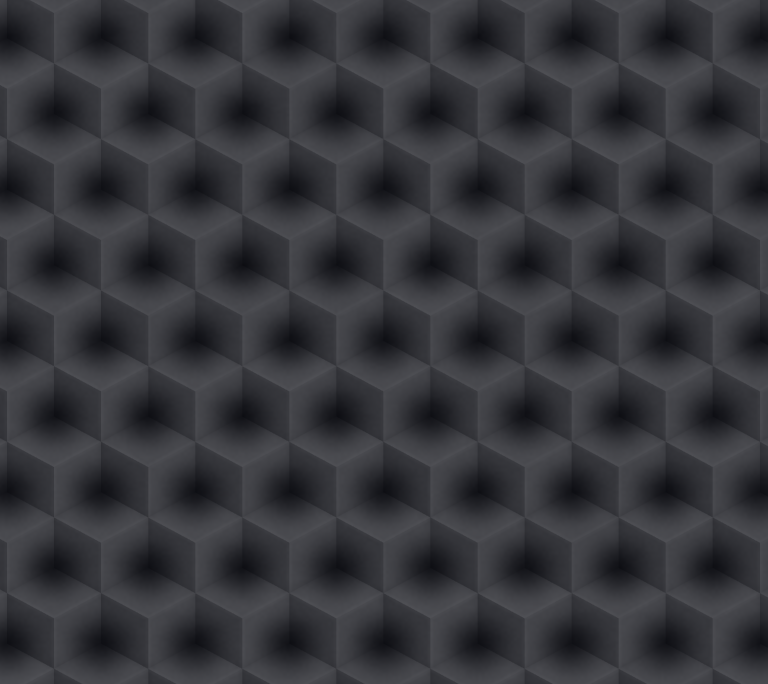
A WebGL 1 fragment shader for this pattern:

```glsl
precision highp float;
// Charcoal wall of stacked cubes seen in isometric view. A hexagonal lattice is
// centred on the inner corners; each hexagon splits into three faces that darken
// towards that corner, with soft rims and a faint grain.

uniform vec2 u_resolution;

#define REPEATS vec2(8.16, 9.04)    // cubes across, rows down
#define PHASE vec2(0.574, -3.506)   // one inner corner, in cubes and rows from the top left
#define TOP_TONE 0.285
#define RIGHT_TONE 0.270
#define LEFT_TONE 0.212
#define CORNER_SHADE 0.25           // brightness left in the inner corner
#define SHADOW_REACH 0.86           // shadow radius relative to a cube edge
#define CREASE 0.10                 // darkening along the inner edges
#define RIM 0.014                   // highlight along the outer edges
#define GRAIN 0.014

const float ROW = 0.8660254;        // row spacing of a regular hexagon lattice
const float EDGE = 0.5773503;       // cube edge for unit lattice spacing

float hash(vec2 p) {
  vec3 h = fract(vec3(p.xyx) * 0.1031);
  h += dot(h, h.yzx + 33.33);
  return fract((h.x + h.y) * h.z);
}

float valueNoise(vec2 p) {
  vec2 i = floor(p);
  vec2 f = fract(p);
  f = f * f * (3.0 - 2.0 * f);
  return mix(mix(hash(i), hash(i + vec2(1.0, 0.0)), f.x),
             mix(hash(i + vec2(0.0, 1.0)), hash(i + 1.0), f.x), f.y);
}

// Offset from the nearest centre of the hexagon lattice
vec2 hexOffset(vec2 p) {
  vec2 period = vec2(1.0, 2.0 * ROW);
  vec2 even = mod(p + 0.5 * period, period) - 0.5 * period;
  vec2 odd = mod(p, period) - 0.5 * period;
  return dot(even, even) < dot(odd, odd) ? even : odd;
}

float cubeTone(vec2 uv) {
  vec2 p = vec2(uv.x, uv.y - 1.0) * REPEATS - PHASE;
  p.y *= ROW;
  vec2 q = hexOffset(p);
  vec2 cell = floor((p - q) * 2.0 + 0.5);

  // Coordinates along the three inner edges: up, down-left, down-right
  float fall = -q.y / EDGE;
  vec3 along = vec3(0.0, fall - q.x, fall + q.x);
  along -= min(along.x, min(along.y, along.z));

  // The missing edge direction identifies the face
  float base = LEFT_TONE;
  float faceId = 0.0;
  if (along.x <= 0.0) {
    base = TOP_TONE;
    faceId = 1.0;
  } else if (along.z <= 0.0) {
    base = RIGHT_TONE;
    faceId = 2.0;
  }
  base *= 0.98 + 0.04 * hash(cell + 40.0 + 17.0 * faceId);

  // Shadow in the inner corner and along its creases
  float high = max(along.x, max(along.y, along.z));
  float low = along.x + along.y + along.z - high;
  float light = smoothstep(-0.1, SHADOW_REACH, length(q) / EDGE);
  float tone = base * mix(CORNER_SHADE, 1.0, light);
  tone *= 1.0 - CREASE * exp(-9.0 * low);

  // Worn outer rim
  return tone + RIM * smoothstep(0.91, 0.98, high);
}

void main() {
  // Average a 3x3 grid of samples for soft edges
  float tone = 0.0;
  for (int j = -1; j <= 1; j++) {
    for (int i = -1; i <= 1; i++) {
      vec2 shift = vec2(float(i), float(j)) * 0.4;
      tone += cubeTone((gl_FragCoord.xy + shift) / u_resolution);
    }
  }
  tone /= 9.0;

  // Fine grain and broader smudges
  vec2 uv = gl_FragCoord.xy / u_resolution;
  float grain = valueNoise(uv * vec2(240.0, 214.0)) - 0.5;
  float smudge = valueNoise(uv * vec2(60.0, 90.0) + 7.0) - 0.5;
  tone += GRAIN * (0.6 * grain + 0.5 * smudge);

  gl_FragColor = vec4(tone, tone + 0.003, tone + 0.022, 1.0);
}
```
